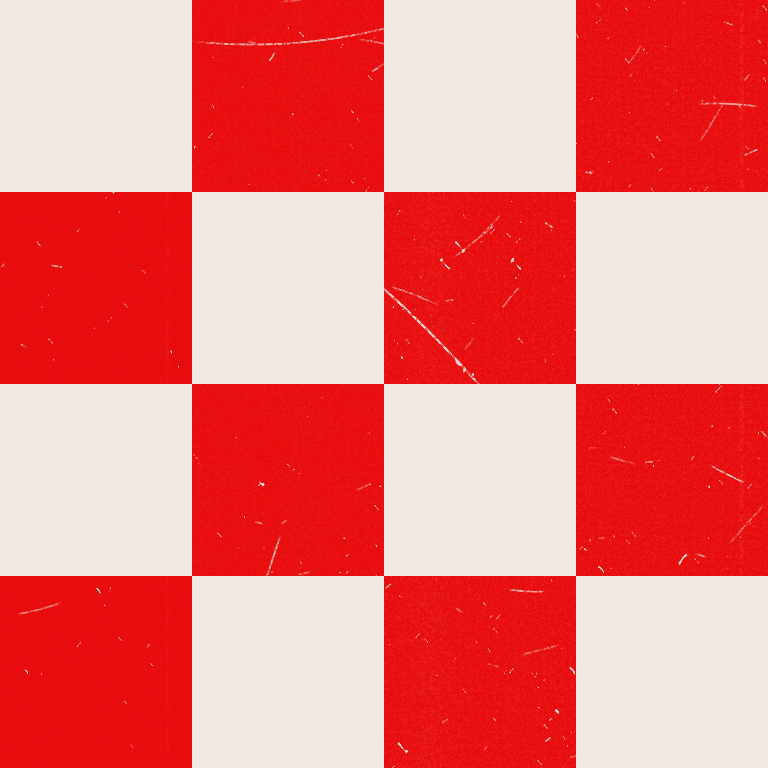
Reproduce this pattern procedurally as a WebGL 2 fragment shader.

```glsl
#version 300 es
precision highp float;

uniform vec2 u_resolution;
out vec4 fragColor;

const float CELLS = 4.0;
const int SCRATCHES = 9;
const vec3 CREAM = vec3(0.948, 0.912, 0.888);
const vec3 RED = vec3(0.910, 0.045, 0.050);
const vec3 FADED_RED = vec3(0.925, 0.200, 0.200);

float hash(vec2 p) {
    vec3 q = fract(p.xyx * vec3(0.1031, 0.1030, 0.0973));
    q += dot(q, q.yzx + 33.33);
    return fract((q.x + q.y) * q.z);
}

vec2 hash2(vec2 p) {
    return vec2(hash(p), hash(p + 47.3));
}

// Cellular noise: distance to the nearest point, and that point's random id
vec2 cellular(vec2 p) {
    vec2 base = floor(p);
    vec2 nearest = vec2(8.0, 0.0);
    for (int y = -1; y <= 1; y++) {
        for (int x = -1; x <= 1; x++) {
            vec2 id = base + vec2(x, y);
            float d = length(id + hash2(id) - p);
            if (d < nearest.x) nearest = vec2(d, hash(id + 91.7));
        }
    }
    return nearest;
}

// Triangle wave, positive over even cells and negative over odd ones
float alternate(float x) {
    return abs(mod(x - 0.5, 2.0) - 1.0) - 0.5;
}

float checker(vec2 grid, float px) {
    float sx = clamp(2.0 * alternate(grid.x) / px, -1.0, 1.0);
    float sy = clamp(2.0 * alternate(grid.y) / px, -1.0, 1.0);
    return 0.5 + 0.5 * sx * sy;
}

// Thin bowed stroke that tapers toward its ends
float scratch(vec2 p, vec2 center, float angle, float halfLen, float bend, float width, float px) {
    vec2 dir = vec2(cos(angle), sin(angle));
    vec2 q = p - center;
    q = vec2(dot(q, dir), dot(q, vec2(-dir.y, dir.x)));
    q.y += bend * (q.x * q.x - halfLen * halfLen);
    float line = 1.0 - smoothstep(width * 0.5, width * 0.5 + px, abs(q.y));
    return line * (1.0 - smoothstep(halfLen * 0.7, halfLen, abs(q.x)));
}

// Random scratches inside one cell; most are short
float cellScratches(vec2 local, vec2 cell, float wear, float px) {
    float marks = 0.0;
    for (int i = 0; i < SCRATCHES; i++) {
        vec2 seed = cell * 17.0 + float(i) * vec2(3.7, 5.3);
        float size = hash(seed + 2.0);
        float halfLen = 0.02 + 0.19 * size * size * size;
        float angle = mix(-0.8, 1.1, hash(seed + 5.0));
        float bend = hash(seed + 7.0) - 0.5;
        float strength = step(hash(seed + 9.0), wear) * mix(0.35, 0.9, hash(seed + 11.0));
        marks = max(marks, strength * scratch(local, hash2(seed), angle, halfLen, bend, 0.004, px));
    }
    return marks;
}

// Sparse irregular chips
float specks(vec2 p, float scale, float amount, float px) {
    vec2 warp = 0.25 * sin(p.yx * scale * vec2(5.0, 7.0));
    vec2 point = cellular(p * scale + warp);
    float radius = mix(0.04, 0.10, fract(point.y * 57.0));
    float dot1 = 1.0 - smoothstep(radius, radius + px * scale, point.x);
    return dot1 * step(point.y, amount);
}

float streak(float x, float center, float width) {
    float d = (x - center) / width;
    return exp(-d * d);
}

void main() {
    vec2 uv = gl_FragCoord.xy / u_resolution;
    float px = 1.0 / min(u_resolution.x, u_resolution.y);
    vec2 grid = uv * CELLS;
    vec2 cell = floor(grid);
    float wear = mix(0.25, 0.85, smoothstep(0.0, 2.0, cell.x));

    // Print grain with faint woven banding and vertical rub marks
    vec2 fine = cellular(uv * 360.0);
    float weave = 0.5 + 0.25 * sin(uv.y * 690.0 + sin(uv.x * 31.0)) + 0.25 * sin(uv.x * 517.0);
    float rub = 0.30 * streak(uv.x, 0.218, 0.0018) + 0.65 * streak(uv.x, 0.966, 0.0022)
              + 0.22 * streak(uv.x, 0.560, 0.025) + 0.10 * streak(uv.x, 0.390, 0.012);
    float grainDot = (1.0 - smoothstep(0.25, 0.65, fine.x)) * fine.y;
    float grain = grainDot * wear * (0.35 + 0.35 * weave) + rub * fine.y * 0.8;

    // Broken scratches and chips
    float breaks = mix(0.35, 1.0, smoothstep(0.2, 0.6, fine.y));
    float marks = cellScratches(fract(grid), cell, wear, px * CELLS);
    marks = max(marks, scratch(uv, vec2(0.562, 0.560), -0.79, 0.105, 0.3, 0.0016, px));
    marks = max(marks, 0.8 * scratch(uv, vec2(0.385, 0.958), 0.08, 0.140, -0.7, 0.0012, px));
    marks = max(marks, 0.8 * scratch(uv, vec2(0.356, 0.275), 1.25, 0.032, 0.0, 0.0012, px));
    float chips = max(specks(uv, 48.0, 0.04 * wear, px), 0.7 * specks(uv + 3.1, 110.0, 0.05 * wear, px));

    vec3 ink = mix(RED, FADED_RED, clamp(grain, 0.0, 1.0));
    ink = mix(ink, CREAM, max(marks * breaks, chips) * 0.9);
    fragColor = vec4(mix(CREAM, ink, checker(grid, px * CELLS)), 1.0);
}
```
